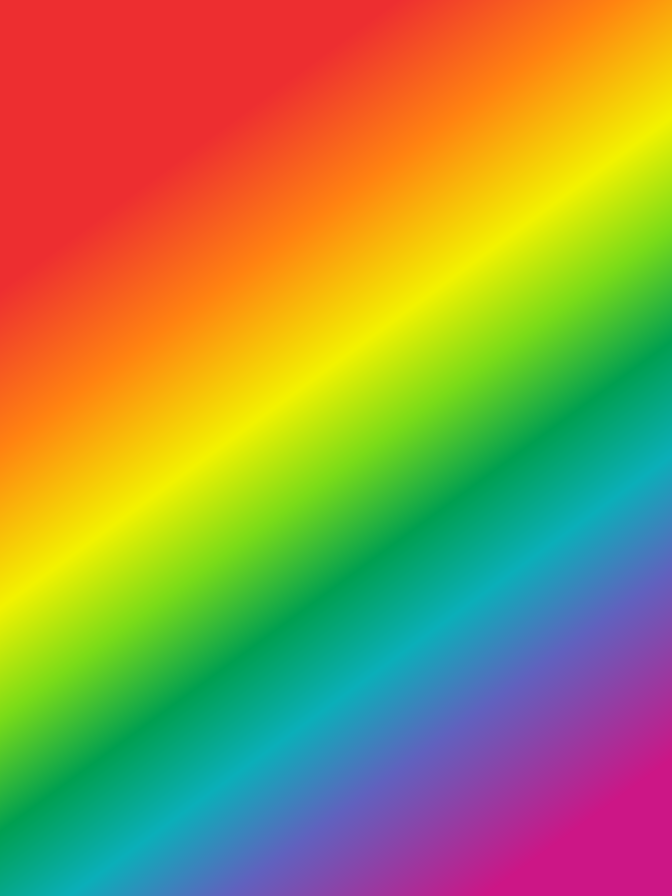
Give the GLSL for this background, as a Shadertoy shader.

```glsl
// Diagonal rainbow gradient running from red at top left to magenta at bottom right.

const int STOP_COUNT = 8;

// Drop of each colour band from the left to the right edge, in canvas heights
const float BAND_RISE = 0.5475;

// Stop places: distance below the top edge, measured along the left side
const float STOPS[STOP_COUNT] = float[](
    0.324, 0.501, 0.678, 0.803, 0.928, 1.056, 1.185, 1.395);

const vec3 RED     = vec3(0.930, 0.180, 0.190);
const vec3 ORANGE  = vec3(1.000, 0.510, 0.065);
const vec3 YELLOW  = vec3(0.950, 0.950, 0.000);
const vec3 LIME    = vec3(0.475, 0.860, 0.095);
const vec3 GREEN   = vec3(0.000, 0.625, 0.315);
const vec3 CYAN    = vec3(0.040, 0.685, 0.725);
const vec3 VIOLET  = vec3(0.380, 0.380, 0.745);
const vec3 MAGENTA = vec3(0.800, 0.085, 0.525);

const vec3 COLOURS[STOP_COUNT] = vec3[](
    RED, ORANGE, YELLOW, LIME, GREEN, CYAN, VIOLET, MAGENTA);

// Piecewise linear ramp, flat beyond the first and last stops
vec3 rainbow(float place) {
    vec3 colour = COLOURS[0];
    for (int i = 1; i < STOP_COUNT; i++) {
        float blend = (place - STOPS[i - 1]) / (STOPS[i] - STOPS[i - 1]);
        colour = mix(colour, COLOURS[i], clamp(blend, 0.0, 1.0));
    }
    return colour;
}

void mainImage(out vec4 fragColor, in vec2 fragCoord) {
    vec2 uv = fragCoord / iResolution.xy;

    // Place across the slanted bands
    float place = 1.0 - uv.y + BAND_RISE * uv.x;
    fragColor = vec4(rainbow(place), 1.0);
}
```
